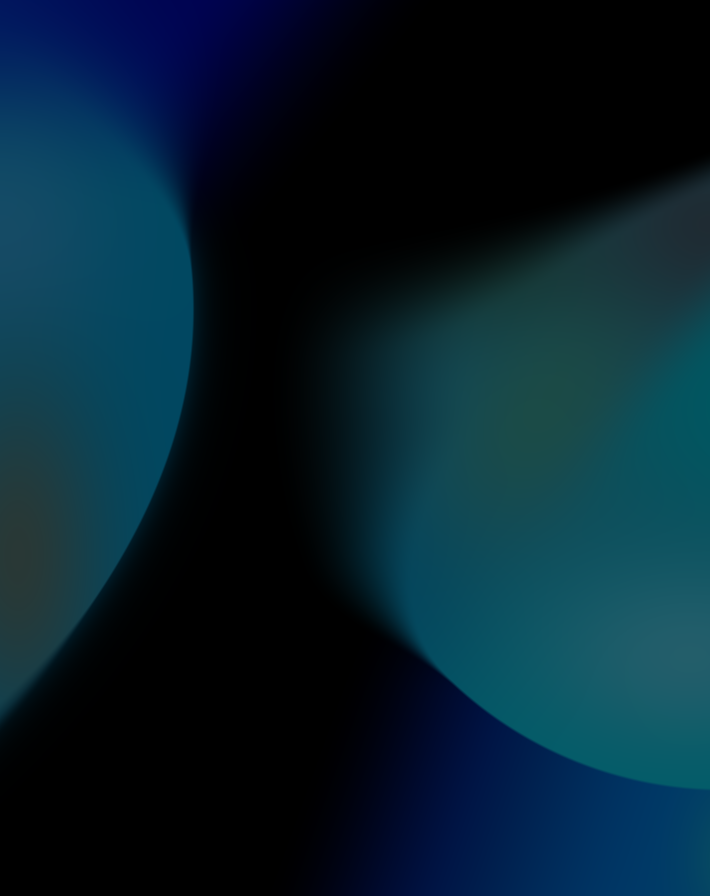
Reproduce this background procedurally as a WebGL 2 fragment shader.

```glsl
#version 300 es
precision highp float;
// Two dim, glassy lobes on black: a parabolic one at the left and a round one
// at the right, each sharp on one side and dissolving on the other.
// Edges are signed depths with varying softness; tints are Gaussian pools.

uniform vec2 u_resolution;
out vec4 outColor;

// Elliptic Gaussian pool of light, 1 at its center.
float pool(vec2 p, vec2 center, vec2 radius) {
    vec2 q = (p - center) / radius;
    return exp(-dot(q, q));
}

// Navy haze in the upper left and blue haze along the lower right.
vec3 haze(vec2 p) {
    float upper = 1.0 - smoothstep(-0.46, -0.235, dot(p, vec2(0.78, -0.62)));
    upper *= smoothstep(0.6, 0.82, p.y);
    float slant = p.x - 0.36 * p.y;
    float low = 1.0 - smoothstep(0.22, 0.4, p.y);
    vec3 blue = vec3(0.0, 0.23 * smoothstep(0.3, 0.76, slant),
                     0.26 * smoothstep(0.29, 0.5, slant)
                     + 0.14 * smoothstep(0.43, 0.72, slant));
    vec3 corner = vec3(0.03, 0.07, -0.02) * pool(p, vec2(0.82, 0.04), vec2(0.05, 0.08));
    return vec3(0.0, 0.012, 0.32) * upper + (blue + corner) * low;
}

// Depth inside the left lobe, negative outside.
float leftDepth(vec2 p) {
    float d = p.y - 0.655;
    return (0.216 - d * d * 1.05 - p.x) / sqrt(1.0 + 4.0 * d * d);
}

vec3 leftColor(vec2 p) {
    vec3 color = mix(vec3(0.0, 0.28, 0.38), vec3(0.0, 0.09, 0.37), smoothstep(0.76, 1.0, p.y));
    color = mix(color, vec3(0.10, 0.30, 0.41), 0.8 * pool(p, vec2(0.0, 0.74), vec2(0.12, 0.14)));
    return mix(color, vec3(0.16, 0.22, 0.21), pool(p, vec2(0.02, 0.38), vec2(0.095, 0.2)));
}

// Coverage of the right lobe: a disc cut by a rising curve on top.
float rightMask(vec2 p) {
    vec2 q = p - vec2(0.807, 0.56);
    float dist = length(q);
    float rise = q.y / max(dist, 0.001);
    float outer = 0.002 + 0.068 * smoothstep(-0.74, -0.38, rise);
    float inner = 0.002 + 0.165 * smoothstep(-0.72, -0.05, rise);
    float disc = smoothstep(-outer, inner, 0.4415 - dist);
    float x = p.x - 0.495;
    float crest = 0.739 + 0.175 * x + 0.34 * x * x;
    float fade = mix(0.13, 0.035, smoothstep(0.4, 0.8, p.x));
    return disc * smoothstep(-0.012, fade, crest - p.y);
}

vec3 rightColor(vec2 p) {
    vec3 color = mix(vec3(0.0, 0.36, 0.41), vec3(0.07, 0.29, 0.35), smoothstep(0.15, 0.5, p.y));
    color = mix(color, vec3(0.0, 0.25, 0.36), 0.7 * pool(p, vec2(0.43, 0.34), vec2(0.12, 0.17)));
    // Green and gray streaks aligned with the crease: x across, y along it.
    vec2 c = p - vec2(0.78, 0.645);
    vec2 s = vec2(dot(c, vec2(0.81, -0.59)), dot(c, vec2(0.59, 0.81)));
    color = mix(color, vec3(0.08, 0.21, 0.20), pool(p, vec2(0.55, 0.71), vec2(0.18, 0.1)));
    color = mix(color, vec3(0.11, 0.295, 0.27), 0.9 * pool(s, vec2(-0.08, -0.18), vec2(0.09, 0.15)));
    color = mix(color, vec3(0.12, 0.17, 0.20), pool(p, vec2(0.79, 0.75), vec2(0.14, 0.12)));
    // Teal wedge below the crease.
    float wedge = smoothstep(-0.045, 0.04, s.x) * pool(p, vec2(0.84, 0.55), vec2(0.18, 0.17));
    color = mix(color, vec3(0.0, 0.34, 0.38), wedge);
    return mix(color, vec3(0.15, 0.37, 0.42), 0.9 * pool(p, vec2(0.77, 0.27), vec2(0.16, 0.1)));
}

void main() {
    vec2 p = gl_FragCoord.xy / u_resolution.y;
    vec3 color = haze(p);

    // Left lobe with a thin glow leaking past its sharp edge.
    float depth = leftDepth(p);
    float soft = 0.0015 + 0.12 * smoothstep(0.7, 1.0, p.y)
               + 0.014 * (1.0 - smoothstep(0.16, 0.34, p.y));
    float glow = exp(-max(-depth, 0.0) / 0.016) * (1.0 - smoothstep(0.68, 0.82, p.y));
    color += vec3(0.0, 0.11, 0.16) * glow;
    color = mix(color, leftColor(p), smoothstep(-soft, soft, depth));

    // Right lobe.
    color = mix(color, rightColor(p), rightMask(p));
    outColor = vec4(color, 1.0);
}
```
